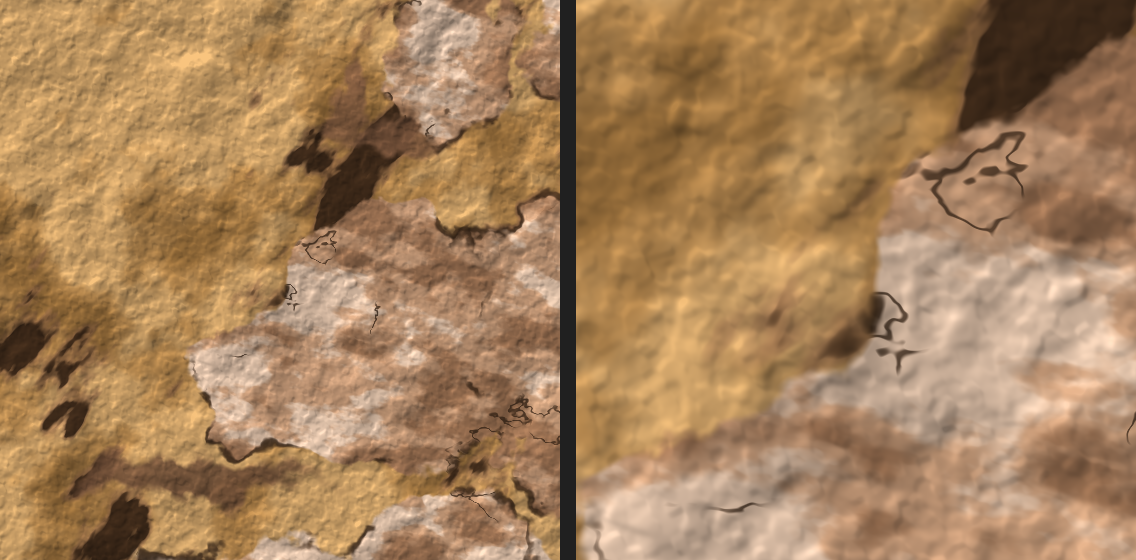
Left, the full canvas; right, a detail of the centre.
Give the GLSL for this texture, as a Shadertoy shader.

```glsl
// Weathered wall: ochre lime mortar spread over pinkish rough stones, lit from the upper left.

const vec3 MORTAR_LIGHT = vec3(0.75, 0.59, 0.38);
const vec3 MORTAR_MID   = vec3(0.65, 0.485, 0.28);
const vec3 MORTAR_OLIVE = vec3(0.53, 0.385, 0.205);
const vec3 STONE_BROWN  = vec3(0.55, 0.40, 0.29);
const vec3 STONE_PINK   = vec3(0.70, 0.545, 0.425);
const vec3 STONE_PALE   = vec3(0.82, 0.71, 0.62);
const vec3 RECESS       = vec3(0.45, 0.315, 0.225);
const vec3 SHADOW       = vec3(0.19, 0.125, 0.075);

const vec2 LIGHT_DIR  = vec2(-0.6, 0.8);
const vec2 PIT_DIR    = vec2(0.67, 0.74);   // long axis of the mortar pits
const float BASE_FREQ = 8.0;                // coarsest noise cells per canvas
const float RELIEF    = 0.019;              // strength of the surface shading
const float EDGE_WARP = 0.13;               // raggedness of the stone outlines

vec3 hash3(vec2 p) {
    vec3 q = fract(p.xyx * vec3(0.1031, 0.1030, 0.0973));
    q += dot(q, q.yxz + 33.33);
    return fract((q.xxy + q.yzz) * q.zyx);
}

// Cellular noise: random cell values blended by distance to their centres, around zero
float cellNoise(vec2 p) {
    vec2 cell = floor(p), f = fract(p);
    float sum = 0.0, weight = 0.0;
    for (int y = -1; y <= 1; y++)
    for (int x = -1; x <= 1; x++) {
        vec2 o = vec2(x, y);
        vec3 h = hash3(cell + o + 100.0);
        vec2 d = o + 0.15 + 0.7 * h.xy - f;
        float w = exp(-5.0 * dot(d, d));
        sum += w * h.z;
        weight += w;
    }
    return sum / weight - 0.5;
}

float layers(vec2 p) {
    float sum = 0.0, amp = 0.6;
    p *= BASE_FREQ;
    for (int i = 0; i < 5; i++) {
        sum += amp * cellNoise(p);
        p = mat2(1.6, 1.2, -1.2, 1.6) * p + 7.3;
        amp *= 0.54;
    }
    return sum;
}

float ellipse(vec2 p, vec2 centre, vec2 radius) {
    return (length((p - centre) / radius) - 1.0) * min(radius.x, radius.y);
}

// Signed distance to the exposed stones, negative inside
float stones(vec2 p) {
    float slant = dot(p - vec2(0.50, 0.47), vec2(-0.743, 0.669));
    float d = max(max(p.y - 0.62, 0.20 - p.y), max(slant, 0.37 - p.x));
    d = min(d, ellipse(p, vec2(0.97, 0.20), vec2(0.06, 0.09)));
    d = min(d, ellipse(p, vec2(0.82, 0.89), vec2(0.105, 0.14)));
    d = min(d, ellipse(p, vec2(1.03, 0.95), vec2(0.09, 0.13)));
    d = min(d, ellipse(p, vec2(0.79, -0.02), vec2(0.19, 0.16)));
    return min(d, ellipse(p, vec2(0.45, -0.02), vec2(0.18, 0.04)));
}

// Signed distance to the hollows where the mortar has fallen out
float hollows(vec2 p) {
    float d = ellipse(p, vec2(0.615, 0.83), vec2(0.035, 0.065));
    d = min(d, ellipse(p, vec2(0.73, 0.765), vec2(0.12, 0.035)));
    d = min(d, ellipse(p, vec2(0.93, 0.61), vec2(0.07, 0.025)));
    return min(d, ellipse(p, vec2(0.34, 0.13), vec2(0.20, 0.04)));
}

void mainImage(out vec4 fragColor, in vec2 fragCoord) {
    vec2 uv = fragCoord / iResolution.xy;

    // Noise fields
    vec2 warped = uv + EDGE_WARP * vec2(layers(uv + 3.1), layers(uv + 8.7));
    float stain = layers(uv * 0.8 + 5.2);
    float flake = layers(uv * mat2(1.1, -0.25, 0.5, 2.0) + 11.4);
    vec2 along = vec2(dot(uv, PIT_DIR) * 0.6, dot(uv, vec2(-PIT_DIR.y, PIT_DIR.x)) * 1.35);
    float pit = layers(along + 2.6);
    float fissure = layers(uv * vec2(0.9, 1.3) + 17.9);

    // Relief: slope towards the light
    float e = 0.004;
    float slope = (layers(uv + 14.0) - layers(uv + 14.0 + e * LIGHT_DIR)) / e;

    // Mortar with an olive band and slanted pits
    float band = (uv.y - 0.38 - 0.2 * uv.x) / 0.13;
    float tone = stain + 0.35 * pit + 0.10 - 0.20 * exp(-band * band);
    vec3 mortar = mix(MORTAR_OLIVE, MORTAR_MID, smoothstep(-0.22, 0.0, tone));
    mortar = mix(mortar, MORTAR_LIGHT, smoothstep(-0.02, 0.18, tone));
    mortar = mix(mortar, RECESS, 0.6 * (1.0 - smoothstep(-0.24, -0.14, pit)));
    mortar = mix(mortar, SHADOW, 0.9 * (1.0 - smoothstep(-0.28, -0.22, pit)));
    float hollow = 1.0 - smoothstep(-0.008, 0.012, hollows(warped));
    mortar = mix(mortar, RECESS * (1.0 + 0.5 * flake), 0.85 * hollow);

    // Stone with pale flakes and thin broken fissures
    vec3 stone = mix(STONE_BROWN, STONE_PINK, smoothstep(-0.22, 0.0, flake));
    stone = mix(stone, STONE_PALE, smoothstep(0.02, 0.17, flake + 0.3 * stain));
    float thin = 1.0 - smoothstep(0.004, 0.022, abs(fissure + 0.06));
    stone = mix(stone, SHADOW, 0.75 * thin * smoothstep(0.03, 0.13, -pit));
    float split = abs(warped.x - 0.94 + 0.18 * warped.y);
    float splitGate = smoothstep(-0.10, 0.06, stain) * (1.0 - smoothstep(0.58, 0.62, uv.y));
    stone = mix(stone, SHADOW, 0.85 * splitGate * (1.0 - smoothstep(0.002, 0.009, split)));

    // Join the materials with a broken contact shadow
    float d = stones(warped);
    vec3 color = mix(mortar, stone, 1.0 - smoothstep(-0.006, 0.006, d));
    float contact = 1.0 - smoothstep(0.002, 0.012, abs(d));
    color = mix(color, SHADOW, 0.8 * contact * smoothstep(0.02, 0.14, -fissure));

    color *= clamp(1.0 + RELIEF * slope, 0.6, 1.3);
    fragColor = vec4(clamp(color, 0.0, 1.0), 1.0);
}
```
